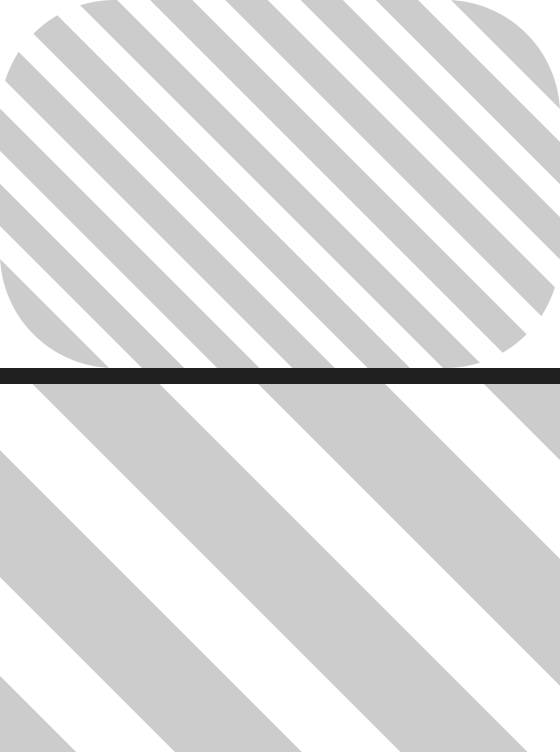
Top: the whole. Bottom: its middle third, enlarged.
Write a Shadertoy shader that draws this pattern.

```glsl
// Grey diagonal stripes clipped to a rounded rectangle on white.

// Lengths are fractions of the canvas height.
const float STRIPE_PERIOD = 0.2044;  // spacing measured along the horizontal
const float STRIPE_WIDTH  = 0.1151;  // grey width along the horizontal
const float CORNER_RADIUS = 0.3115;
const vec3  STRIPE_COLOR  = vec3(0.8);
const vec3  PAPER_COLOR   = vec3(1.0);

// Signed distance to a rounded box centred on the origin.
float roundedBox(vec2 p, vec2 halfSize, float radius) {
    vec2 q = abs(p) - halfSize + radius;
    return length(max(q, 0.0)) + min(max(q.x, q.y), 0.0) - radius;
}

// Signed distance to 45 degree stripes, one of them through the origin.
float diagonalStripes(vec2 p) {
    float offset = p.x + p.y;
    float cell = offset - STRIPE_PERIOD * round(offset / STRIPE_PERIOD);
    return (abs(cell) - 0.5 * STRIPE_WIDTH) * inversesqrt(2.0);
}

// Coverage of a shape, with an edge one pixel wide.
float coverage(float dist, float pixel) {
    return clamp(0.5 - dist / pixel, 0.0, 1.0);
}

void mainImage(out vec4 fragColor, in vec2 fragCoord) {
    float pixel = 1.0 / iResolution.y;
    vec2 halfSize = 0.5 * iResolution.xy * pixel;
    vec2 p = fragCoord * pixel - halfSize;

    float panel = coverage(roundedBox(p, halfSize, CORNER_RADIUS), pixel);
    float stripes = coverage(diagonalStripes(p), pixel);

    fragColor = vec4(mix(PAPER_COLOR, STRIPE_COLOR, panel * stripes), 1.0);
}
```
